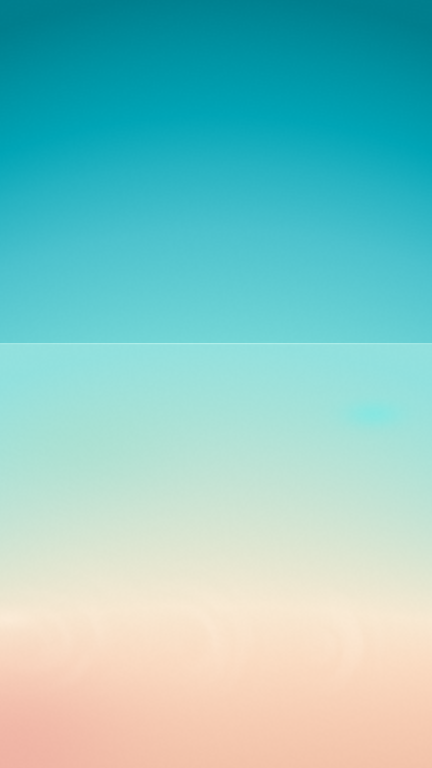
A WebGL 1 fragment shader for this background:

```glsl
precision highp float;
// Calm teal sky above a pale horizon line, fading through mint and cream to peach.
// Stacked colour ramps bend down at the sides; soft ellipses and crescent wisps
// of noise add the cyan glow, the green haze and the faint clouds.

uniform vec2 u_resolution;

// Sky colours, from the top down
const vec3 DEEP_TEAL = vec3(0.00, 0.495, 0.555);
const vec3 TEAL = vec3(0.00, 0.575, 0.64);
const vec3 BRIGHT_TEAL = vec3(0.00, 0.645, 0.715);
const vec3 TURQUOISE = vec3(0.15, 0.70, 0.76);
const vec3 AQUA = vec3(0.30, 0.76, 0.805);
const vec3 PALE_AQUA = vec3(0.46, 0.84, 0.84);

// Lower colours, from the horizon down
const vec3 ICE = vec3(0.57, 0.88, 0.87);
const vec3 MINT = vec3(0.66, 0.885, 0.845);
const vec3 SAGE = vec3(0.77, 0.89, 0.83);
const vec3 IVORY = vec3(0.87, 0.90, 0.82);
const vec3 CREAM = vec3(0.97, 0.91, 0.82);
const vec3 APRICOT = vec3(0.98, 0.86, 0.76);
const vec3 PEACH = vec3(0.965, 0.80, 0.70);
const vec3 CORAL = vec3(0.95, 0.765, 0.665);

// Accents
const vec3 LINE_COLOR = vec3(0.70, 0.94, 0.92);
const vec3 GLOW_COLOR = vec3(0.50, 0.91, 0.89);
const vec3 HAZE_COLOR = vec3(0.64, 0.87, 0.79);
const vec3 ROSE = vec3(0.93, 0.67, 0.63);
const vec3 CLOUD_COLOR = vec3(1.00, 0.94, 0.87);

const float HORIZON = 0.5525;
const float LINE_WIDTH = 0.0016;
const float SIDE_BEND = 0.05;
const float GRAIN = 0.008;

float hash(vec2 p) {
  return fract(sin(dot(p, vec2(127.1, 311.7))) * 43758.5);
}

float noise(vec2 p) {
  vec2 i = floor(p);
  vec2 f = fract(p);
  f = f * f * (3.0 - 2.0 * f);
  return mix(mix(hash(i), hash(i + vec2(1.0, 0.0)), f.x),
             mix(hash(i + vec2(0.0, 1.0)), hash(i + 1.0), f.x), f.y);
}

// Position of y between two heights, clamped to 0..1
float ramp(float low, float high, float y) {
  return clamp((y - low) / (high - low), 0.0, 1.0);
}

// Soft elliptical spot
float spot(vec2 p, vec2 center, vec2 radius) {
  vec2 d = (p - center) / radius;
  return exp(-dot(d, d));
}

vec3 upperSky(float y) {
  vec3 c = mix(PALE_AQUA, AQUA, ramp(0.55, 0.70, y));
  c = mix(c, TURQUOISE, ramp(0.70, 0.785, y));
  c = mix(c, BRIGHT_TEAL, ramp(0.785, 0.85, y));
  c = mix(c, TEAL, ramp(0.85, 0.93, y));
  return mix(c, DEEP_TEAL, ramp(0.93, 1.01, y));
}

vec3 lowerSky(float y) {
  vec3 c = mix(CORAL, PEACH, ramp(0.0, 0.06, y));
  c = mix(c, APRICOT, ramp(0.06, 0.14, y));
  c = mix(c, CREAM, ramp(0.14, 0.21, y));
  c = mix(c, IVORY, ramp(0.21, 0.29, y));
  c = mix(c, SAGE, ramp(0.29, 0.37, y));
  c = mix(c, MINT, ramp(0.37, 0.46, y));
  return mix(c, ICE, ramp(0.46, 0.55, y));
}

// Three crescents of streaked cloud, spaced across the lower sky
float wisps(vec2 p) {
  float total = 0.0;
  for (int i = 0; i < 3; i++) {
    float k = float(i);
    vec2 center = vec2(0.17 + 0.32 * k, 0.185 - 0.005 * k);
    vec2 d = (p - center) / vec2(0.12 - 0.02 * k, 0.055);
    float streak = noise(vec2(length(d + vec2(0.9, 0.4)) * 5.0 + 7.0 * k, d.y * 0.8));
    total += exp(-dot(d, d)) * smoothstep(0.2, 0.9, streak) * (1.0 - 0.15 * k);
  }
  return total;
}

void main() {
  vec2 uv = gl_FragCoord.xy / u_resolution;
  float side = 2.0 * uv.x - 1.0;
  float bend = SIDE_BEND * side * side;

  // Gradients on both sides of the horizon
  vec3 sky = upperSky(uv.y + bend);
  vec3 ground = lowerSky(uv.y + bend * smoothstep(0.08, 0.35, uv.y));

  // Tints, glow and clouds below the horizon
  ground = mix(ground, HAZE_COLOR, 0.30 * spot(uv, vec2(0.20, 0.42), vec2(0.20, 0.06)));
  ground = mix(ground, ROSE, 0.65 * spot(uv, vec2(0.0, 0.015), vec2(0.28, 0.11)));
  ground = mix(ground, GLOW_COLOR, 0.75 * spot(uv, vec2(0.865, 0.461), vec2(0.065, 0.016)));
  ground = mix(ground, CLOUD_COLOR, 0.40 * wisps(uv));
  ground = mix(ground, CLOUD_COLOR, 0.45 * spot(uv, vec2(0.02, 0.195), vec2(0.05, 0.012)));

  // Horizon step and its thin bright line
  float pixel = 1.0 / u_resolution.y;
  float above = smoothstep(-0.5 * pixel, 0.5 * pixel, uv.y - HORIZON);
  vec3 color = mix(ground, sky, above);
  float distanceToLine = abs(uv.y - HORIZON);
  float line = 1.0 - smoothstep(-0.5 * pixel, 0.5 * pixel, distanceToLine - 0.5 * LINE_WIDTH);
  color = mix(color, LINE_COLOR, line * (0.95 - 0.25 * side * side));

  // Fine grain
  color += GRAIN * (noise(uv * vec2(216.0, 384.0)) - 0.5);
  gl_FragColor = vec4(color, 1.0);
}
```
